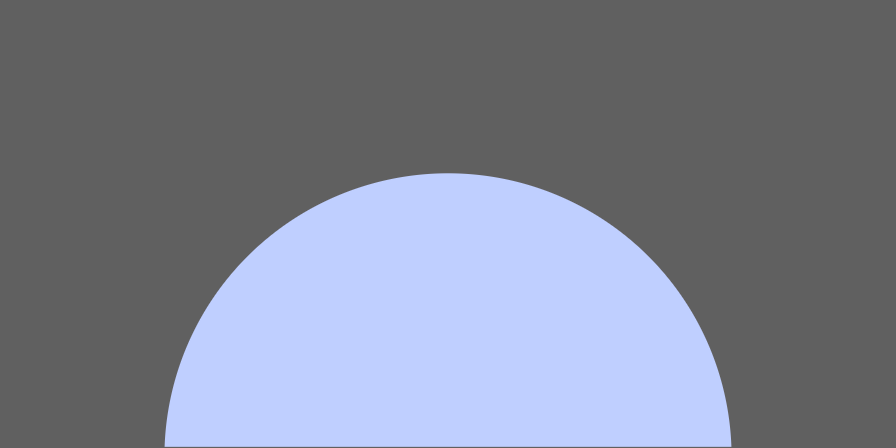
A WebGL 1 fragment shader for this background:

```glsl
precision highp float;
// A pale blue dome rising from the lower edge of a flat grey field.

uniform vec2 u_resolution;

#define FIELD_COLOR vec3(0.378, 0.378, 0.378)
#define DOME_COLOR vec3(0.750, 0.810, 1.000)
#define DOME_RADIUS 0.633
#define DOME_CENTER_Y -0.0198
#define BASE_HEIGHT 0.0026

// Coverage of a shape from its signed distance, smoothed over one pixel.
float coverage(float signedDistance, float pixel) {
    return clamp(0.5 - signedDistance / pixel, 0.0, 1.0);
}

void main() {
    // Height runs from 0 to 1; x is centred on the canvas.
    float pixel = 1.0 / u_resolution.y;
    vec2 p = gl_FragCoord.xy * pixel;
    p.x -= 0.5 * u_resolution.x * pixel;

    // Disc with its centre just below the lower edge.
    float disc = length(p - vec2(0.0, DOME_CENTER_Y)) - DOME_RADIUS;

    // A thin strip of the field stays visible under the dome.
    float aboveBase = BASE_HEIGHT - p.y;

    float dome = coverage(disc, pixel) * coverage(aboveBase, pixel);
    gl_FragColor = vec4(mix(FIELD_COLOR, DOME_COLOR, dome), 1.0);
}
```
